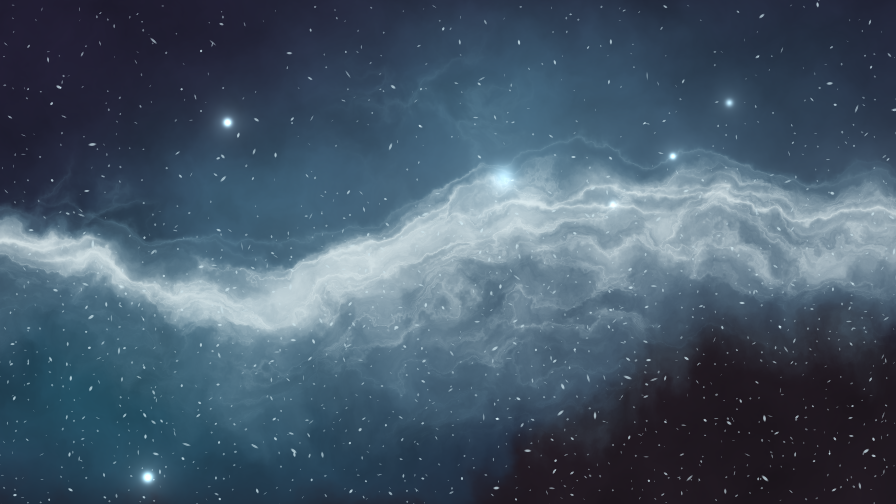
Reproduce this background procedurally as a WebGL 1 fragment shader.

```glsl
precision highp float;
// A pale nebula band winding across a dark blue and umber sky.
// Height curves shape the gas, warped gradient noise frays it, noisy threads
// line its crest, and hashed cells scatter small slanted flecks over the top.
uniform vec2 u_resolution;

const float ASPECT = 16.0 / 9.0;
const vec3 NIGHT = vec3(0.120, 0.110, 0.185);
const vec3 BLUE  = vec3(0.240, 0.390, 0.485);
const vec3 TEAL  = vec3(0.140, 0.335, 0.410);
const vec3 NAVY  = vec3(0.150, 0.240, 0.320);
const vec3 UMBER = vec3(0.120, 0.095, 0.125);
const vec3 HAZE  = vec3(0.390, 0.540, 0.620);
const vec3 PALE  = vec3(0.870, 0.925, 0.935);
const vec3 STARLIGHT = vec3(0.760, 0.930, 1.000);
const float WARP = 0.065;
const float BODY = 0.50;
const float MOTTLE = 0.20;
const float STREAK = 0.20;
const float OPACITY = 2.2;
const float THREAD_WIDTH = 0.0050;

vec2 hash2(vec2 c) {
  vec2 k = vec2(dot(c, vec2(127.1, 311.7)), dot(c, vec2(269.5, 183.3)));
  return fract(sin(k) * 43758.55);
}

float corner(vec2 cell, vec2 f, vec2 o) {
  return dot(hash2(cell + o) * 2.0 - 1.0, f - o);
}

float gradientNoise(vec2 p) {
  vec2 i = floor(p), f = fract(p);
  vec2 w = f * f * f * (f * (f * 6.0 - 15.0) + 10.0);
  float low = mix(corner(i, f, vec2(0.0)), corner(i, f, vec2(1.0, 0.0)), w.x);
  float high = mix(corner(i, f, vec2(0.0, 1.0)), corner(i, f, vec2(1.0)), w.x);
  return mix(low, high, w.y);
}

float fbm(vec2 p) {
  float sum = 0.0, amp = 0.8;
  for (int i = 0; i < 6; i++) {
    sum += amp * gradientNoise(p);
    p = mat2(1.6, 1.2, -1.2, 1.6) * p + 7.3;
    amp *= 0.54;
  }
  return sum;
}

// Thin bright veins where the noise crosses zero.
float veins(vec2 p) {
  return pow(1.0 - min(abs(fbm(p)) * 1.6, 1.0), 8.0);
}

// Soft elliptical spot.
float spot(vec2 uv, vec2 centre, vec2 radius) {
  vec2 d = (uv - centre) / radius;
  return exp(-dot(d, d));
}

// Height curves over x in 0..1: crest, bright core and lower fringe.
float crest(float x) {
  return 0.58 - 0.09 * smoothstep(0.04, 0.25, x)
    + 0.195 * smoothstep(0.25, 0.62, x) - 0.035 * smoothstep(0.66, 0.95, x);
}
float coreLine(float x) {
  return 0.535 - 0.15 * smoothstep(0.0, 0.24, x)
    + 0.18 * smoothstep(0.22, 0.60, x) - 0.06 * smoothstep(0.60, 0.90, x);
}
float fringe(float x) {
  return 0.40 - 0.17 * smoothstep(0.05, 0.28, x) + 0.17 * smoothstep(0.62, 0.82, x);
}

vec3 sky(vec2 uv, float cloud) {
  vec3 c = mix(NIGHT, NAVY, 0.6 * spot(uv, vec2(0.85, 0.78), vec2(0.22, 0.25)));
  c = mix(c, NAVY, 0.85 * spot(uv, vec2(0.40, 0.10), vec2(0.28, 0.3)));
  c = mix(c, TEAL, 0.85 * spot(uv, vec2(0.12, 0.23), vec2(0.25, 0.27)));
  c = mix(c, BLUE, 0.85 * spot(uv, vec2(0.56, 0.76), vec2(0.22, 0.24)));
  c = mix(c, BLUE, 0.85 * spot(uv, vec2(0.30, 0.59), vec2(0.18, 0.18)));
  float shadow = 0.40 * smoothstep(0.47, 0.80, uv.x) - uv.y + 0.12 * cloud;
  c = mix(c, UMBER, smoothstep(-0.05, 0.10, shadow));
  return c * (1.0 + 0.28 * cloud);
}

// One layer of slanted flecks, at most one per cell.
float flecks(vec2 p, float scale, float chance, vec2 size) {
  vec2 cell = floor(p * scale);
  vec2 place = hash2(cell + scale), pick = hash2(cell + scale + 51.7);
  vec2 d = (fract(p * scale) - 0.2 - 0.6 * place) / scale;
  float a = 6.283 * pick.y, c = cos(a), s = sin(a);
  d = mat2(c, s, -s, c) * d / (size * (0.6 + 0.7 * place.yx));
  return step(pick.x, chance) * (0.4 + 0.6 * place.x) * (1.0 - smoothstep(0.4, 1.3, length(d)));
}

float star(vec2 p, vec2 at, float r) {
  float d = length(p - at * vec2(ASPECT, 1.0)) / r;
  return 1.1 * exp(-d * d) + 0.42 * exp(-d * 0.42);
}

void main() {
  vec2 uv = gl_FragCoord.xy / u_resolution;
  vec2 p = uv * vec2(ASPECT, 1.0);
  vec2 warp = vec2(fbm(p * 6.0), fbm(p * 6.0 + 17.0));
  vec2 q = p + WARP * warp;
  float x = q.x / ASPECT, rise = q.y - crest(x);
  float cloud = fbm(q * 5.0 + 3.0);
  float puffs = fbm(q * 13.0 + 0.5 * warp + 41.0);
  float drips = fbm(vec2(q.x * 9.0, q.y * 4.0) + 31.0);
  float streaks = fbm(vec2(q.x * 3.5, rise * 15.0) + 0.3 * warp + 5.0);

  // Gas: sharper above, fading below, brightest along the core.
  float above = 1.0 - smoothstep(-0.045, 0.022, rise + 0.02 * streaks);
  float low = fringe(x) + 0.10 * drips;
  float below = smoothstep(low - 0.17, low + 0.15, q.y);
  float heart = spot(vec2(x, 0.0), vec2(0.41, 0.0), vec2(0.17, 1.0));
  float coreDist = (q.y - coreLine(x)) / (0.05 + 0.035 * smoothstep(0.2, 0.42, x));
  float core = exp(-coreDist * coreDist);
  float texture = MOTTLE * (cloud + 1.1 * puffs) + 0.12 * drips + STREAK * streaks * (0.4 + core);
  float gas = above * below * (BODY + texture * (1.0 - 0.3 * heart));
  gas += above * core * (0.22 + 0.24 * heart + 0.10 * (1.0 - smoothstep(0.05, 0.3, x)));
  gas += 0.24 * exp(-max(rise, 0.0) * 9.0) * (1.0 - above) * smoothstep(0.08, 0.45, x);

  // Veins flow along the band; faint loops drift above it.
  float flow = veins(vec2(q.x * 2.6, rise * 9.0) + 0.4 * warp);
  gas += 0.16 * flow * above * below;
  float loops = spot(uv, vec2(0.50, 0.76), vec2(0.09, 0.12)) + spot(uv, vec2(0.10, 0.60), vec2(0.06, 0.06));
  gas += 0.22 * loops * veins(q * 5.0 + 9.0);
  for (int i = 0; i < 6; i++) {
    float n = float(i);
    float bend = 0.09 * gradientNoise(vec2(p.x * 3.0, n * 7.7)) + 0.022 * n - 0.010;
    float lit = smoothstep(-0.15, 0.35, gradientNoise(vec2(p.x * 2.2 + 4.0, n * 3.3 + 0.5)));
    gas += 0.30 * lit * exp(-abs(rise + bend) / THREAD_WIDTH);
  }
  gas = max(gas, 0.0);

  vec3 color = sky(uv + 0.05 * warp, cloud);
  vec3 gasColor = mix(HAZE, PALE, smoothstep(0.30, 1.10, gas));
  color = mix(color, gasColor, 1.0 - exp(-OPACITY * gas));

  // Flecks, denser in the lower part, then the bright stars.
  float dense = mix(1.0, 0.4, smoothstep(0.45, 0.75, uv.y));
  float dust = flecks(p, 15.0, 0.45 * dense, vec2(0.0065, 0.0024));
  dust += flecks(p + 0.37, 27.0, 0.50 * dense, vec2(0.0042, 0.0020));
  dust += 0.6 * flecks(p + 0.71, 44.0, 0.45 * dense, vec2(0.0025, 0.0018));
  color = mix(color, vec3(0.80, 0.89, 0.92), min(0.8 * dust, 1.0));
  float light = star(p, vec2(0.254, 0.757), 0.008) + star(p, vec2(0.165, 0.053), 0.010);
  light += 0.45 * star(p, vec2(0.5625, 0.648), 0.024) + 0.8 * star(p, vec2(0.751, 0.690), 0.006);
  light += 0.5 * star(p, vec2(0.684, 0.595), 0.006) + 0.6 * star(p, vec2(0.814, 0.796), 0.007);
  color += STARLIGHT * light * (1.0 - 0.6 * color);
  gl_FragColor = vec4(clamp(color, 0.0, 1.0), 1.0);
}
```
